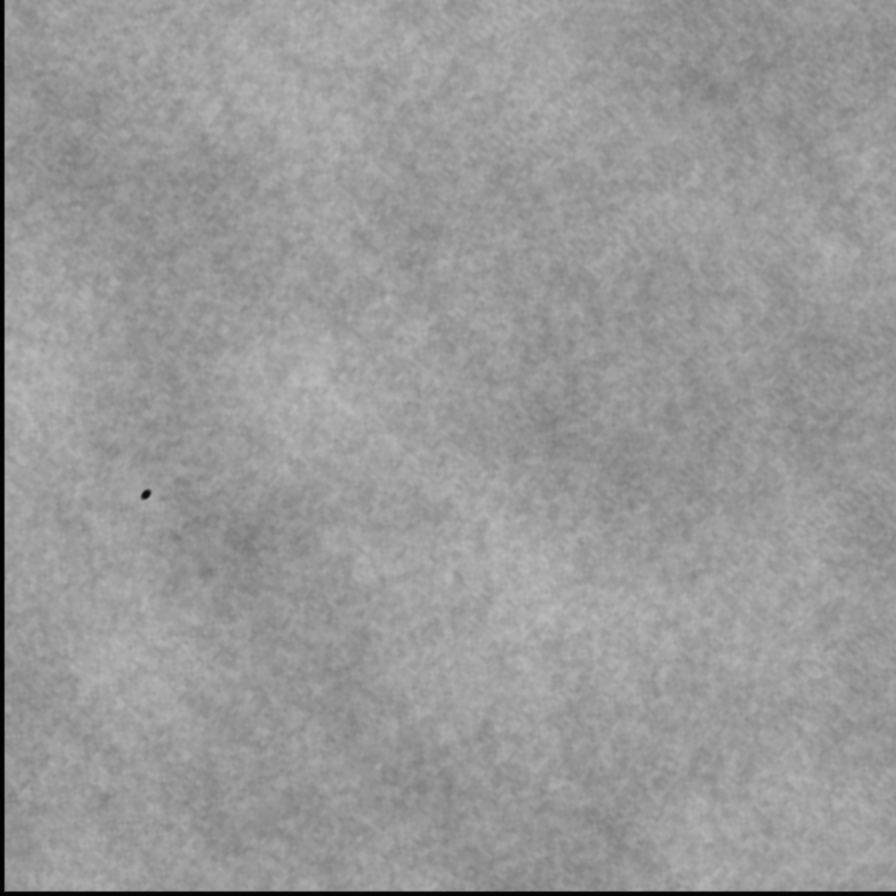
This texture is drawn by a three.js fragment shader. Its source:

```glsl
// Mottled grey film grain with soft clouds, small specks and a black left and bottom edge.
varying vec2 vUv;

const float BASE_GREY = 0.608;
const float EDGE_GREY = 0.015;
const float EDGE_WIDTH = 0.005;
const float EDGE_BLUR = 0.0015;

float hash(vec2 p) {
  return fract(sin(dot(p, vec2(127.1, 311.7))) * 43758.5);
}

vec2 hash2(vec2 p) {
  return vec2(hash(p), hash(p + 19.7));
}

vec2 rotate(vec2 p, float angle) {
  float c = cos(angle);
  float s = sin(angle);
  return vec2(c * p.x - s * p.y, s * p.x + c * p.y);
}

// Smooth value noise, centred on zero
float noise(vec2 p) {
  vec2 cell = floor(p);
  vec2 f = fract(p);
  f = f * f * (3.0 - 2.0 * f);
  float low = mix(hash(cell), hash(cell + vec2(1.0, 0.0)), f.x);
  float high = mix(hash(cell + vec2(0.0, 1.0)), hash(cell + vec2(1.0, 1.0)), f.x);
  return mix(low, high, f.y) - 0.5;
}

// Four rotated octaves for the broad mottling
float clouds(vec2 p, float gain) {
  float sum = 0.0;
  float amplitude = 1.0;
  for (int i = 0; i < 4; i++) {
    sum += amplitude * noise(p);
    p = rotate(p, 0.9) * 2.1 + 7.3;
    amplitude *= gain;
  }
  return sum;
}

// Fine grain in three sizes
float grain(vec2 uv) {
  float coarse = noise(rotate(uv, 0.4) * 75.0 + 3.1);
  float medium = noise(rotate(uv, 1.1) * 130.0 + 41.7);
  float fine = noise(rotate(uv, 0.7) * 225.0 + 83.2);
  return 0.047 * coarse + 0.065 * medium + 0.06 * fine;
}

// Soft round spot, 1 in the centre and fading outwards
float spot(vec2 offset, float radius) {
  return exp(-dot(offset, offset) / (radius * radius));
}

// Scattered faint spots, sized and weighted at random
float specks(vec2 uv, float seed, float minRadius, float maxRadius) {
  float sum = 0.0;
  for (int i = 0; i < 9; i++) {
    vec2 id = vec2(float(i) + 1.0, seed);
    vec2 traits = hash2(id + 5.3);
    float radius = mix(minRadius, maxRadius, traits.x);
    sum += mix(0.4, 1.0, traits.y) * spot(uv - hash2(id), radius);
  }
  return sum;
}

// Small tilted black pit
float pit(vec2 uv, vec2 centre, float radius) {
  vec2 offset = rotate(uv - centre, -0.8) * vec2(0.8, 1.2);
  return 1.0 - smoothstep(0.4 * radius, 1.4 * radius, length(offset));
}

void main() {
  // Clouds stretched slightly along the falling diagonal
  vec2 cloudPos = rotate(vUv, 0.8) * vec2(4.0, 5.2) + 11.6;
  float grey = BASE_GREY + 0.1 * clouds(cloudPos, 0.6) + grain(vUv);

  // Blemishes
  grey -= 0.1 * specks(vUv, 2.0, 0.004, 0.011);
  grey += 0.07 * specks(vUv, 13.0, 0.003, 0.005);
  grey = mix(grey, 0.06, pit(vUv, vec2(0.163, 0.448), 0.0055));

  // Black edge at the left and bottom
  float inside = smoothstep(EDGE_WIDTH - EDGE_BLUR, EDGE_WIDTH + EDGE_BLUR, min(vUv.x, vUv.y));
  gl_FragColor = vec4(vec3(mix(EDGE_GREY, grey, inside)), 1.0);
}
```
